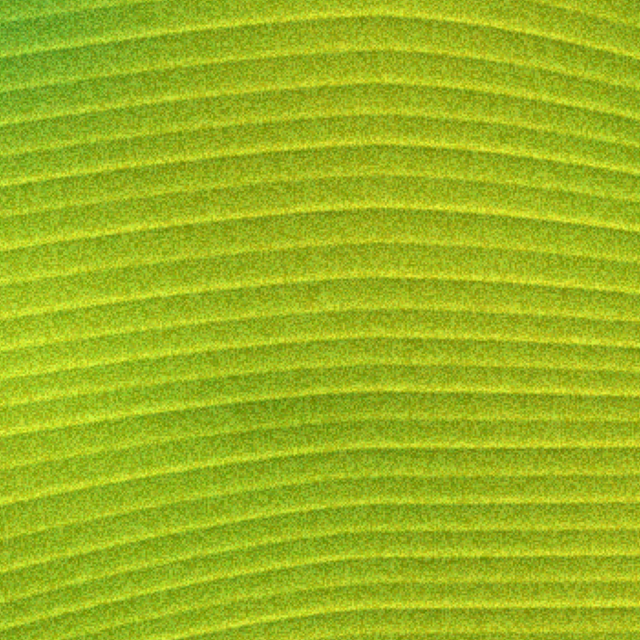
This texture is drawn by a Shadertoy shader. Its source:

```glsl
const vec3 SHADOW_GREEN = vec3(0.44, 0.56, 0.08);
const vec3 LEAF_GREEN = vec3(0.60, 0.71, 0.115);
const vec3 CREST_YELLOW = vec3(0.79, 0.86, 0.17);
const float CREST_X = 0.59; // where the veins arch highest

vec3 hash3(vec2 p) {
    vec3 q = fract(p.xyx * vec3(0.1031, 0.1030, 0.0973));
    q += dot(q, q.yxz + 33.33);
    return fract((q.xxy + q.yzz) * q.zyx);
}

// Smooth coloured value noise, centred on zero
vec3 grain(vec2 p) {
    vec2 cell = floor(p);
    vec2 f = fract(p);
    f = f * f * (3.0 - 2.0 * f);
    vec3 low = mix(hash3(cell), hash3(cell + vec2(1, 0)), f.x);
    vec3 high = mix(hash3(cell + vec2(0, 1)), hash3(cell + vec2(1, 1)), f.x);
    return mix(low, high, f.y) - 0.5;
}

// Depth of vein n below the top edge, measured at the arch
float veinDepth(float n) {
    float even = 0.0195 + 0.0471 * n + 0.00035 * n * (18.0 - n);
    float m = n - 7.0;
    return even + 0.0085 * sin(0.72 * m) * exp(-m * m / 30.0);
}

// How far a vein sags to either side of the arch
float sag(float x, float depth) {
    float left = max(1.0 - x / CREST_X, 0.0);
    float right = max((x - CREST_X) / (1.0 - CREST_X), 0.0);
    float leftDrop = mix(0.066, 0.114, smoothstep(0.55, 0.85, depth));
    float rightDrop = max(0.071 - 0.104 * depth, -0.003);
    return leftDrop * pow(left, 1.4) + rightDrop * pow(right, 1.6);
}

float veinLine(float n, float x) {
    float depth = veinDepth(n);
    return depth + sag(x, depth);
}

// Strong and faint veins alternate, each a little different
float veinStrength(float n) {
    return mix(1.0, 0.55, mod(n, 2.0)) + 0.12 * sin(n * 2.3);
}

float crestTone(float strength) {
    return 0.58 + 0.36 * strength;
}

// Shade of one fold lying between an upper and a lower vein
float foldTone(float y, float top, float bottom, float n, float x) {
    float below = y - top;
    float above = bottom - y;
    float t = below / (bottom - top);
    float upper = veinStrength(n);
    float lower = veinStrength(n + 1.0);
    float depth = upper * mix(0.55, 1.0, smoothstep(0.15, 0.7, x));
    float body = 0.34 + 0.24 * t - 0.36 * depth * exp(-below / 0.012);
    float crest = exp(-pow(above / 0.0085, 2.0));
    body = mix(body, crestTone(lower), crest);
    return mix(crestTone(upper), body, smoothstep(0.0, 0.0075, below));
}

// Slow change of light over the leaf
float broadLight(vec2 p) {
    float waves = sin(p.x * 5.0 + p.y * 3.0 + 2.4) * sin(p.y * 7.0 - p.x * 2.0 + 0.6);
    float glow = exp(-dot(p - vec2(0.0, 0.53), p - vec2(0.0, 0.53)) / 0.05);
    vec2 dim = (p - vec2(0.43, 0.64)) / vec2(0.2, 0.06);
    return 0.06 * waves + 0.2 * glow - 0.16 * exp(-dot(dim, dim));
}

vec3 leafColor(float tone) {
    vec3 color = mix(SHADOW_GREEN, LEAF_GREEN, clamp(tone * 2.0, 0.0, 1.0));
    return mix(color, CREST_YELLOW, clamp(tone * 2.0 - 1.0, 0.0, 1.0));
}

void mainImage(out vec4 fragColor, in vec2 fragCoord) {
    vec2 uv = fragCoord / iResolution.xy;
    vec2 p = vec2(uv.x, 1.0 - uv.y);

    // Find the pair of veins enclosing this point
    float top = veinLine(-5.0, p.x);
    float bottom = top;
    float index = -5.0;
    for (float n = -4.0; n < 26.0; n++) {
        bottom = veinLine(n, p.x);
        if (bottom > p.y) break;
        top = bottom;
        index = n;
    }

    float tone = foldTone(p.y, top, bottom, index, p.x) + broadLight(p);
    vec3 color = leafColor(tone);

    // Greener upper left corner and gentle hue drift
    float corner = exp(-dot(p, p) / 0.05);
    color += vec3(-0.12, -0.04, 0.05) * corner;
    color.r += 0.025 * sin(p.x * 4.0 - 1.6 + sin(p.y * 6.0));

    // Fine coloured speckle
    vec3 speck = grain(uv * 350.0);
    color += 0.16 * speck.g + vec3(0.17, 0.07, 0.13) * speck;
    fragColor = vec4(clamp(color, 0.0, 1.0), 1.0);
}
```
